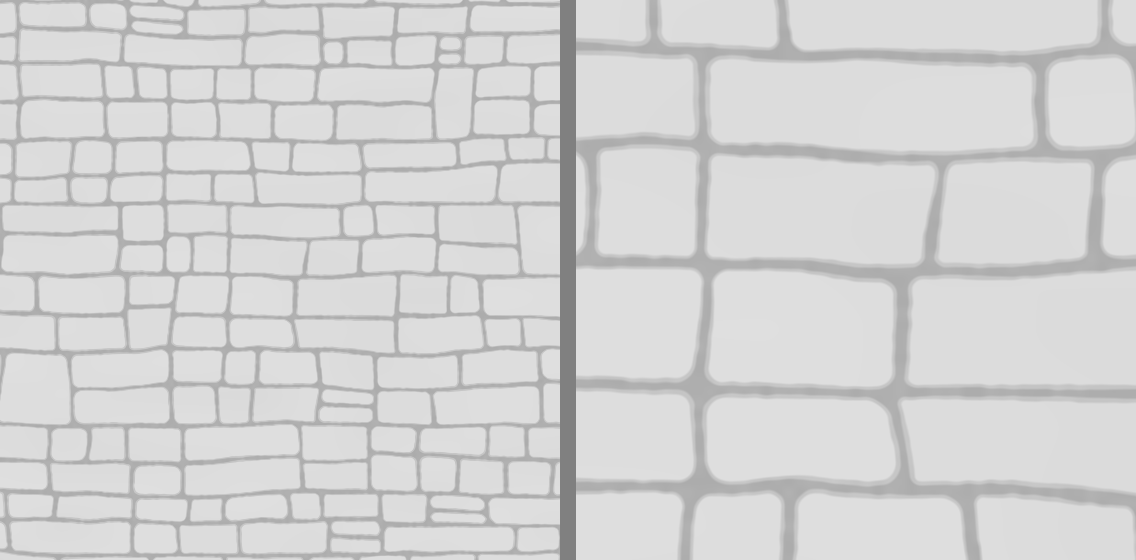
Left: the whole. Right: its middle third, enlarged.
Give the GLSL for this texture, as a Shadertoy shader.

```glsl
// Dry stone wall in pale grey with soft, brushed joints.
// Uneven courses are cut into blocks, and each block is split again and again
// by slightly tilted lines; the distance to the nearest cuts shades the joint.

const float COURSES = 8.0;           // each course holds about two rows
const float BLOCKS = 3.0;            // blocks along one course
const float JOINT_HALF_WIDTH = 0.0047;
const vec3 STONE = vec3(0.865);
const vec3 JOINT_RIM = vec3(0.775);
const vec3 JOINT_CORE = vec3(0.685);

float hash(vec2 p) {
    vec3 q = fract(vec3(p.xyx) * 0.1031);
    q += dot(q, q.yzx + 33.33);
    return fract((q.x + q.y) * q.z);
}

float noise(vec2 p) {
    vec2 i = floor(p), f = fract(p);
    f = f * f * (3.0 - 2.0 * f);
    return mix(mix(hash(i), hash(i + vec2(1, 0)), f.x),
               mix(hash(i + vec2(0, 1)), hash(i + vec2(1, 1)), f.x), f.y);
}

// Centred noise vector, for bending the lines
vec2 wobble(vec2 p) {
    return vec2(noise(p), noise(p + 47.3)) - 0.5;
}

float jitteredEdge(float i, float seed, float amount) {
    return i + amount * (hash(vec2(i, seed)) - 0.5);
}

// Uneven interval around x: lower end, upper end, index
vec3 interval(float x, float seed, float amount) {
    float i = floor(x);
    if (x < jitteredEdge(i, seed, amount)) i -= 1.0;
    else if (x >= jitteredEdge(i + 1.0, seed, amount)) i += 1.0;
    return vec3(jitteredEdge(i, seed, amount),
                jitteredEdge(i + 1.0, seed, amount), i);
}

// Distance to the stone's outline, and a random value for that stone
vec2 stoneCell(vec2 p) {
    vec3 course = interval(p.y * COURSES, 3.0, 0.3);
    vec3 block = interval(p.x * BLOCKS, course.z + 11.0, 0.7);
    vec2 lo = vec2(block.x / BLOCKS, course.x / COURSES);
    vec2 hi = vec2(block.y / BLOCKS, course.y / COURSES);
    vec2 toLo = p - lo, toHi = hi - p;
    vec2 key = vec2(course.z * 17.0 + block.z + 61.0, 1.0);

    for (int i = 0; i < 7; i++) {
        vec2 size = hi - lo;
        float choice = hash(key);
        float place = hash(key + 19.7);
        float tilt = hash(key + 71.3) - 0.5;
        bool layCut = size.y > 0.085 ? choice < 0.68
                    : size.x < 0.11 && size.y > 0.048 && choice > 0.9;
        float longest = size.y > 0.085 ? 0.17 : mix(0.1, 0.28, choice);
        if (!layCut && size.x < longest) break;

        // Axis 1 lays a bed joint, axis 0 raises an upright one
        int axis = layCut ? 1 : 0;
        float ratio = layCut ? mix(0.42, 0.58, place) : mix(0.34, 0.66, place);
        float cut = mix(lo[axis], hi[axis], ratio);
        float across = p[1 - axis] - 0.5 * (lo[1 - axis] + hi[1 - axis]);
        float slope = tilt * (layCut ? 0.04 : 0.2);
        float side = p[axis] - cut - slope * across;
        if (side > 0.0) {
            lo[axis] = cut;
            toLo[axis] = side;
        } else {
            hi[axis] = cut;
            toHi[axis] = -side;
        }
        key.y = key.y * 2.0 + step(0.0, side);
    }

    // Rounded corners
    float stoneId = hash(key + 5.1);
    float radius = mix(0.008, 0.017, stoneId);
    vec2 q = radius - min(toLo, toHi);
    float dist = radius - length(max(q, 0.0)) - min(max(q.x, q.y), 0.0);
    return vec2(dist, stoneId);
}

vec3 wallColor(vec2 uv, float pixel) {
    vec2 p = uv + vec2(0.012, 0.017) * wobble(uv * 5.0)
                + 0.005 * wobble(uv * 23.0);
    vec2 cell = stoneCell(p);

    // Brushed joint: dark core, lighter rim of varying width
    float grain = noise(uv * 150.0) - 0.5;
    float dist = cell.x + 0.0009 * grain;
    float width = JOINT_HALF_WIDTH * mix(0.8, 1.2, noise(uv * 16.0));
    float coreWidth = width * mix(0.35, 0.75, noise(uv * 28.0 + 9.0));
    float soft = max(0.0009, 0.6 * pixel);
    vec3 joint = mix(JOINT_CORE, JOINT_RIM,
                     smoothstep(coreWidth - soft, coreWidth + soft, dist));
    joint += 0.025 * grain;

    // Nearly flat stone faces with a faint wash
    vec3 stone = STONE + 0.008 * (cell.y - 0.5)
               + 0.014 * (noise(uv * vec2(9.0, 17.0)) - 0.5);
    return mix(joint, stone, smoothstep(width - soft, width + soft, dist));
}

void mainImage(out vec4 fragColor, in vec2 fragCoord) {
    vec2 uv = fragCoord / iResolution.y;
    fragColor = vec4(wallColor(uv, 1.0 / iResolution.y), 1.0);
}
```
